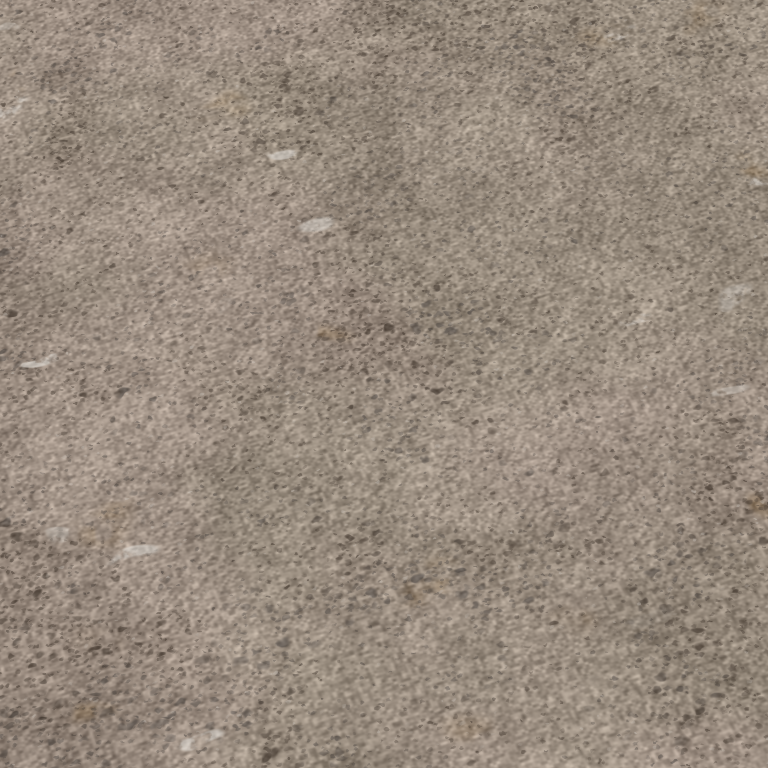
This texture is drawn by a Shadertoy shader. Its source:

```glsl
// Dry, dusty ground seen at a slight slant: fine relief grain over broad tints,
// with dark pebbles gathered in patches, ochre stains and a few pale flakes.
// Value noise makes the soil; jittered cell grids scatter the pebbles and flakes.

const vec3 SOIL = vec3(0.622, 0.565, 0.518);
const vec3 SHADE_TINT = vec3(1.0, 0.97, 0.93);
const vec3 OLIVE_SHIFT = vec3(-0.022, -0.012, -0.020);
const vec3 PEBBLE = vec3(0.300, 0.258, 0.222);
const vec3 SLATE = vec3(0.345, 0.318, 0.298);
const vec3 OCHRE = vec3(0.560, 0.460, 0.335);
const vec3 FLAKE = vec3(0.790, 0.765, 0.735);

float hash(vec2 p) {
    vec3 h = fract(p.xyx * vec3(0.1031, 0.1030, 0.0973));
    h += dot(h, h.yzx + 33.33);
    return fract((h.x + h.y) * h.z);
}

vec2 hash2(vec2 p) {
    return vec2(hash(p + 17.3), hash(p + 71.9));
}

float noise(vec2 p) {
    vec2 i = floor(p), f = fract(p);
    f = f * f * (3.0 - 2.0 * f);
    float low = mix(hash(i), hash(i + vec2(1, 0)), f.x);
    float high = mix(hash(i + vec2(0, 1)), hash(i + vec2(1, 1)), f.x);
    return mix(low, high, f.y);
}

float fbm(vec2 p) {
    float sum = 0.0, weight = 0.5;
    for (int i = 0; i < 4; i++) {
        sum += weight * noise(p);
        p = mat2(1.6, 1.2, -1.2, 1.6) * p + 9.7;
        weight *= 0.5;
    }
    return sum / 0.9375;
}

mat2 rotation(float angle) {
    float c = cos(angle), s = sin(angle);
    return mat2(c, -s, s, c);
}

// Coverage by ragged ovals, one per cell with the given chance.
float scatter(vec2 p, float frequency, float chance, float size, float stretch,
              float tilt, float softness, float seed) {
    vec2 g = p * frequency + seed;
    vec2 ragged = vec2(noise(g * 3.1), noise(g * 3.1 + 40.0)) - 0.5;
    float cover = 0.0;
    for (int y = -1; y <= 1; y++)
    for (int x = -1; x <= 1; x++) {
        vec2 cell = floor(g) + vec2(x, y);
        vec2 rnd = hash2(cell + seed);
        vec2 d = g - cell - 0.15 - 0.7 * hash2(cell + seed + 5.1);
        d = rotation(tilt + (rnd.y - 0.5) * 0.9) * (d + ragged * size * 0.9);
        float radius = size * mix(0.5, 1.0, rnd.y);
        float dist = length(d * vec2(1.0, stretch)) / radius;
        float present = smoothstep(0.0, 0.12, chance - rnd.x);
        float spot = 1.0 - smoothstep(1.0 - softness, 1.0 + softness, dist);
        cover = max(cover, spot * present * mix(0.55, 1.0, hash(cell + 3.7)));
    }
    return cover;
}

// Soft oval patch, used to gather pebbles.
float patchAt(vec2 p, vec2 centre, vec2 radius) {
    vec2 d = (p - centre) / radius;
    return exp(-dot(d, d));
}

// Mixed sizes of grain, lit from the upper left.
float soilGrain(vec2 p) {
    vec2 g = rotation(0.35) * p * vec2(1.0, 1.15);
    float relief = noise(g * 130.0) - noise(g * 130.0 + vec2(0.45, -0.5));
    float fine = noise(g * 205.0 + 31.0) - 0.5;
    float coarse = noise(g * 75.0 + 8.0) - 0.5;
    return relief * 0.115 + fine * 0.165 + coarse * 0.07;
}

void mainImage(out vec4 fragColor, in vec2 fragCoord) {
    vec2 uv = fragCoord / iResolution.y;

    // Ground plane: features shrink and flatten towards the top.
    vec2 ground = vec2((uv.x - 0.5) * (1.0 + 0.3 * uv.y), uv.y * (1.15 + 0.3 * uv.y)) + 2.0;

    // Broad tints, faint level bands and grain.
    float broad = fbm(ground * 5.0) - 0.5;
    float mottle = fbm(ground * 22.0 + 13.0) - 0.5;
    float bands = (noise(vec2(uv.x * 2.5, uv.y * 34.0)) - 0.5) * smoothstep(0.7, 0.9, uv.y);
    float shade = broad * 0.09 + mottle * 0.11 + bands * 0.045 + soilGrain(ground);
    float olive = smoothstep(0.35, 0.7, fbm(ground * 3.2 + 21.0) + 0.18 * (uv.x - 0.5));
    vec3 color = SOIL + shade * SHADE_TINT + OLIVE_SHIFT * olive;

    // Ochre stains.
    float stain = scatter(ground, 6.0, 0.24, 0.26, 1.5, 0.2, 0.8, 6.0);
    color = mix(color, OCHRE + shade, stain * 0.5 * smoothstep(0.25, 0.65, noise(ground * 45.0)));

    // Pebbles, denser inside the patches.
    float cluster = 0.85 * smoothstep(0.54, 0.74, fbm(ground * 6.0 + 50.0));
    cluster = max(cluster, 1.15 * patchAt(uv, vec2(0.53, 0.57), vec2(0.13, 0.08)));
    cluster = max(cluster, 0.8 * patchAt(uv, vec2(0.60, 0.95), vec2(0.16, 0.05)));
    cluster = max(cluster, 0.7 * patchAt(uv, vec2(0.90, 0.12), vec2(0.07, 0.16)));
    float specks = scatter(ground, 92.0, 0.27 + 0.35 * cluster, 0.35, 1.25, 0.3, 0.45, 11.0);
    float pebbles = scatter(ground, 54.0, 0.14 + 0.45 * cluster, 0.36, 1.35, 0.3, 0.45, 23.0);
    float stones = scatter(ground, 34.0, 0.05 + 0.25 * cluster, 0.34, 1.5, 0.3, 0.4, 37.0);
    vec3 darkTone = mix(PEBBLE, SLATE, smoothstep(0.35, 0.65, noise(ground * 14.0))) + shade * 0.5;
    color -= 0.035 * cluster;
    color = mix(color, darkTone, max(specks * 0.56, max(pebbles * 0.68, stones * 0.8)));

    // Pale grit and larger chalky flakes.
    float grit = scatter(ground, 80.0, 0.12, 0.28, 1.4, 0.3, 0.5, 59.0);
    color = mix(color, FLAKE, grit * 0.45);
    float flakes = scatter(ground, 7.0, 0.22, 0.27, 2.5, 0.3, 0.25, 83.0);
    flakes *= smoothstep(0.34, 0.56, fbm(ground * 50.0 + 4.0));
    color = mix(color, FLAKE + shade * 0.5, flakes * 0.85);

    fragColor = vec4(clamp(color, 0.0, 1.0), 1.0);
}
```
